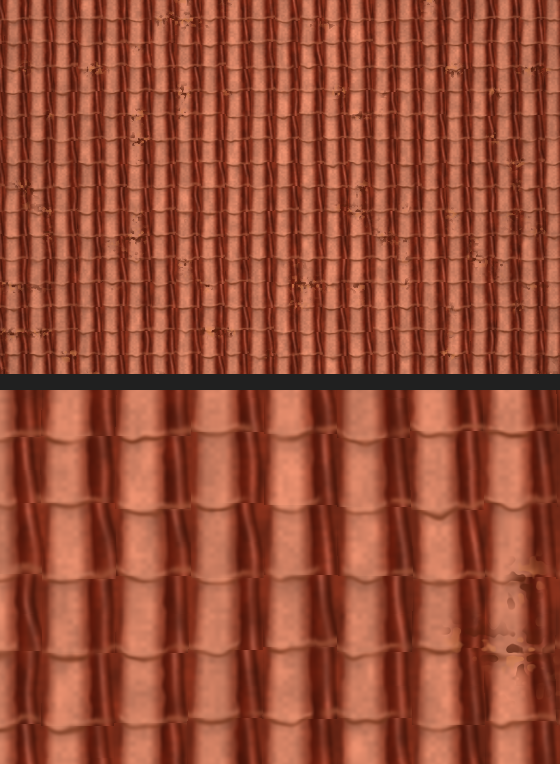
Top, the full canvas; bottom, a detail of the centre.
This texture is drawn by a Shadertoy shader. Its source:

```glsl
// Rows of overlapping terracotta roof tiles: round ridges with shadowed gutters between them.

float hash(vec2 p) {
    p = fract(p * vec2(0.1031, 0.1137));
    p += dot(p, p.yx + 33.33);
    return fract((p.x + p.y) * p.x * 57.31);
}

float noise(vec2 p) {
    vec2 i = floor(p), f = fract(p);
    f = f * f * (3.0 - 2.0 * f);
    return mix(mix(hash(i), hash(i + vec2(1, 0)), f.x),
               mix(hash(i + vec2(0, 1)), hash(i + vec2(1, 1)), f.x), f.y);
}

// Soft line of half-width w around zero
float band(float d, float w) {
    return exp(-d * d / (w * w));
}

void mainImage(out vec4 fragColor, in vec2 fragCoord) {
    vec2 uv = fragCoord / iResolution.xy;
    vec2 p = uv * vec2(22.8, 15.6) + vec2(-0.17, -0.79) + 40.0;
    float px = 22.8 / iResolution.x;

    // Slight wander of the columns, then the column cell
    float x = p.x + 0.07 * (noise(p * vec2(0.6, 0.7)) - 0.5);
    float col = floor(x);
    float u = fract(x);

    // Each tile is shifted a little and widens toward its lower lip
    float seamId = floor(p.y + 0.5);
    float y = p.y + 0.12 * (hash(vec2(col, seamId)) - 0.5);
    vec2 tile = vec2(col, floor(y));
    float rnd = hash(tile + 7.3);
    float v = fract(y);
    float halfWidth = 0.305 - 0.03 * v + 0.02 * (rnd - 0.5);
    float center = 0.365 + 0.04 * (hash(tile + 19.1) - 0.5);
    float s = (u - center) / halfWidth;
    float edge = abs(u - center) - halfWidth + 0.04 * (noise(p * 6.0) - 0.5);
    float ridge = 1.0 - smoothstep(-0.03 - px, 0.03 + px, edge);

    // Signed height over the sagging, chipped seam
    float sag = 0.06 * (1.0 - min(s * s, 1.5));
    float d = y - seamId + sag + 0.09 * (noise(p * 5.0 + 3.0) - 0.5);

    // Gutter: deep shadow beside the ridge, one thin lit streak, dark far wall
    float g = (u - center - halfWidth) / 0.39;
    g = g < -0.5 ? g + 2.56 : g;
    float streakPos = 0.5 + 0.25 * (noise(vec2(col * 5.0, p.y * 1.5)) - 0.5) - 0.16 * (v - 0.5);
    vec3 gutter = mix(vec3(0.34, 0.09, 0.04), vec3(0.45, 0.16, 0.09), smoothstep(0.1, 0.6, g));
    float streak = band(g - streakPos, 0.11) * (0.4 + 0.6 * noise(vec2(col * 3.0, p.y * 2.3)));
    gutter = mix(gutter, vec3(0.60, 0.29, 0.22), streak);
    gutter = mix(gutter, vec3(0.31, 0.09, 0.04), 0.75 * band(g - streakPos - 0.25, 0.1));
    gutter *= 0.82 + 0.36 * noise(p * vec2(8.0, 2.5));
    float lip = band(d - 0.04, 0.055) * smoothstep(0.15, 0.65, noise(p * 3.1 + 17.0));
    gutter = mix(gutter, vec3(0.62, 0.33, 0.22), 0.65 * lip);

    // Ridge: broad lit crown with rounded flanks, the right one darker
    float lit = 1.0 - smoothstep(0.35, 1.08, abs(s + 0.08));
    vec3 clay = mix(vec3(0.53, 0.23, 0.15), vec3(0.785, 0.48, 0.37), lit);
    clay *= 0.97 + 0.08 * rnd;
    clay *= 0.92 + 0.16 * noise(p * vec2(4.0, 2.6));
    float wear = noise(p * 2.7 + 11.0);
    clay = mix(clay, vec3(0.82, 0.53, 0.41), 0.35 * band(d - 0.06, 0.05));
    float gap = band(d + 0.015, 0.04 + 0.25 * px) * (0.3 + 0.6 * wear);
    clay = mix(clay, vec3(0.46, 0.21, 0.11), gap);
    clay *= 1.0 - 0.08 * band(d + 0.1, 0.08);

    vec3 color = mix(gutter, clay, ridge);

    // Sparse ragged chips with pale rims, gathered in worn spots at the seams
    float spot = smoothstep(0.7, 0.88, noise(p * 1.1 + 5.0)) * band(d, 0.3);
    float chip = noise(p * 8.0 + 29.0) + 0.3 * (noise(p * 15.0) - 0.5);
    float pit = spot * smoothstep(0.62, 0.78, chip);
    float rim = spot * smoothstep(0.62, 0.78, 1.0 - chip);
    color = mix(color, vec3(0.32, 0.11, 0.04), 0.8 * pit);
    color = mix(color, vec3(0.82, 0.50, 0.30), 0.6 * rim);

    // Fine grain and a gentle fall-off toward the sides
    color *= 0.95 + 0.10 * noise(p * 13.0);
    color *= 1.04 - 0.35 * pow(abs(uv.x - 0.5), 2.0);
    fragColor = vec4(color, 1.0);
}
```
